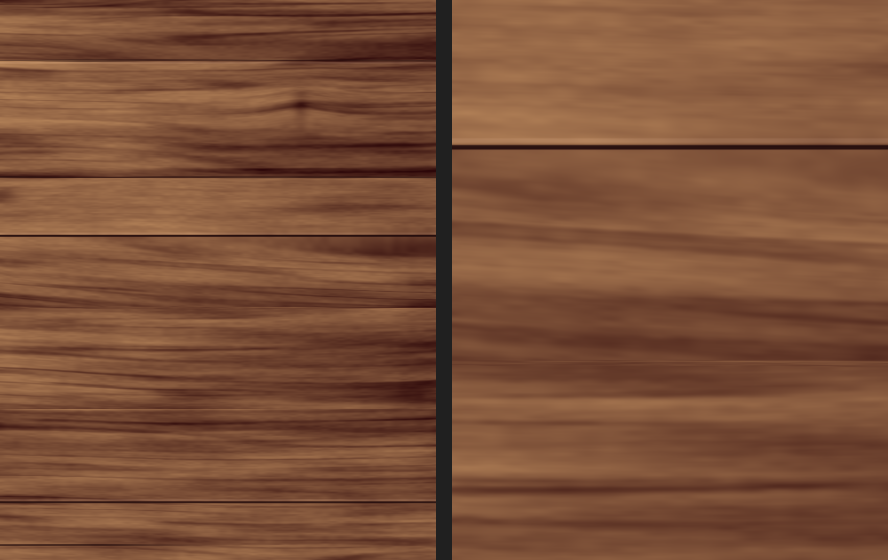
Left: the whole. Right: its middle third, enlarged.
Write a WebGL 1 fragment shader that draws this texture.

```glsl
precision highp float;
// Horizontal walnut planks with streaked grain, dark heartwood bands, seams and small knots.
uniform vec2 u_resolution;

#define DARK_WOOD vec3(0.22, 0.07, 0.06)
#define LIGHT_WOOD vec3(0.67, 0.48, 0.325)
#define SEAM_COLOR vec3(0.12, 0.035, 0.04)
#define BASE_TONE 0.70
#define STREAK_DEPTH 0.85
#define FIBER_DEPTH 0.34
#define LINE_DEPTH 0.30
#define BAND_DEPTH 0.50
#define SEAM_WIDTH 0.0017
#define WAVINESS 0.014

float hash(vec2 p) {
  vec3 q = fract(vec3(p.xyx) * 0.1031);
  q += dot(q, q.yzx + 33.33);
  return fract((q.x + q.y) * q.z);
}

float noise(vec2 p) {
  vec2 i = floor(p), f = fract(p);
  f = f * f * (3.0 - 2.0 * f);
  return mix(mix(hash(i), hash(i + vec2(1.0, 0.0)), f.x),
             mix(hash(i + vec2(0.0, 1.0)), hash(i + vec2(1.0, 1.0)), f.x), f.y);
}

float fbm(vec2 p) {
  float sum = 0.0, gain = 0.5;
  for (int i = 0; i < 4; i++) {
    sum += gain * noise(p);
    p = p * 2.03 + 17.3;
    gain *= 0.5;
  }
  return sum / 0.9375;
}

// Soft-topped band with a crisp lower edge, measured downward.
float band(float y, float top, float bottom, float fade) {
  return smoothstep(top - fade, top + fade, y) * (1.0 - smoothstep(bottom - 0.003, bottom + 0.002, y));
}

// Elliptical smudge with a gaussian falloff.
float spot(vec2 p, vec2 center, vec2 radius) {
  vec2 d = (p - center) / radius;
  return exp(-dot(d, d));
}

// Thin contour lines through stretched noise.
float grainLines(vec2 p, float width) {
  return 1.0 - smoothstep(0.0, width, abs(noise(p) - 0.5));
}

// Thin groove, widened to at least about one pixel.
float seam(float y, float at) {
  float pixel = 1.0 / u_resolution.y;
  float w = max(SEAM_WIDTH, 0.7 * pixel);
  return 1.0 - smoothstep(w * 0.4, w + 0.6 * pixel, abs(y - at));
}

void main() {
  // x runs 0..1 across, y runs 0..1 downward.
  vec2 p = gl_FragCoord.xy / u_resolution;
  p.y = 1.0 - p.y;
  float plank = step(0.108, p.y) + step(0.317, p.y) + step(0.421, p.y) + step(0.73, p.y) + step(0.897, p.y);
  vec2 shift = vec2(plank * 13.7, plank * 41.3);

  // Grain flow: slow waves, sloping fibers and bending around the knot.
  float knot = spot(p, vec2(0.69, 0.19), vec2(0.016, 0.028));
  float flow = p.y + WAVINESS * (noise(vec2(p.x * 2.2, p.y * 9.0) + shift) - 0.5);
  flow -= 0.045 * p.x * band(p.y, 0.43, 0.55, 0.03);
  flow += 0.020 * (p.x - 0.5) * (p.x - 0.5);
  flow += 0.012 * spot(p, vec2(0.69, 0.18), vec2(0.09, 0.05));
  vec2 g = vec2(p.x, flow);

  // Streaks from broad to fine.
  float calm = band(p.y, 0.317, 0.421, 0.002);
  float broad = fbm(g * vec2(1.3, 22.0) + shift) - 0.5;
  float fiber = fbm(g * vec2(5.0, 115.0) + shift) - 0.5;
  float pores = noise(g * vec2(55.0, 330.0)) - 0.5;
  float mottle = fbm(p * vec2(9.0, 18.0) + shift) - 0.5;
  float tone = BASE_TONE + STREAK_DEPTH * broad * (1.0 - 0.5 * calm);
  tone += FIBER_DEPTH * fiber + 0.09 * pores + 0.18 * mottle + 0.09 * calm;

  // Dark growth lines that fade in and out along their length.
  float broken = smoothstep(0.3, 0.65, noise(g * vec2(4.0, 45.0) + 7.0));
  float lines = grainLines(g * vec2(1.3, 43.0) + shift, 0.15) * broken;
  lines += 0.5 * grainLines(g * vec2(2.2, 82.0) + shift, 0.2);
  tone -= LINE_DEPTH * lines * (1.0 - 0.75 * calm);

  // Heartwood bands with ragged upper edges.
  float ragged = p.y + 0.012 * (fbm(g * vec2(3.0, 60.0)) - 0.5);
  float heart = band(ragged, 0.068, 0.108, 0.012) * (0.8 + 0.3 * p.x);
  heart += 0.85 * band(ragged, 0.304, 0.318, 0.004);
  heart += 0.75 * band(ragged, 0.732, 0.772, 0.004) * (1.0 - 0.45 * p.x);
  heart += 0.4 * band(ragged, 0.505, 0.55, 0.015);
  heart += 0.6 * band(ragged, 0.958, 0.974, 0.004) * smoothstep(0.1, 0.8, p.x);
  heart += 0.4 * band(ragged, 0.020, 0.031, 0.004);
  tone -= BAND_DEPTH * heart * (0.85 + 0.6 * fiber);

  // Pale sapwood, knot, corner burl and smoky blotches.
  tone += 0.13 * band(p.y, 0.575, 0.70, 0.03) * (1.0 - p.x);
  tone += 0.10 * band(p.y, 0.109, 0.23, 0.002) * (1.0 - p.x);
  tone -= 0.30 * knot * (0.7 + 2.0 * abs(mottle));
  tone -= 0.42 * spot(p, vec2(0.0, 0.349), vec2(0.045, 0.013));
  tone -= 0.25 * spot(p, vec2(0.82, 0.367), vec2(0.17, 0.018)) * (1.0 + 2.0 * mottle);
  tone -= 0.38 * spot(p, vec2(1.0, 0.443), vec2(0.16, 0.018));

  // Gentle falloff toward the right side and the top.
  tone -= 0.11 * smoothstep(0.35, 1.0, p.x) + 0.10 * (1.0 - smoothstep(0.0, 0.12, p.y));
  vec3 color = mix(DARK_WOOD, LIGHT_WOOD, clamp(tone, -0.1, 1.08));

  // Plank joints, each with its own strength, and a lit lip on the clean ones.
  float wobble = p.y + 0.002 * (noise(vec2(p.x * 5.0, plank)) - 0.5);
  float joints = seam(p.y, 0.421) + 0.9 * seam(p.y, 0.897);
  joints += 0.5 * seam(wobble, 0.108) + 0.55 * seam(wobble, 0.317);
  joints += 0.7 * seam(wobble, 0.973) * (1.0 - smoothstep(0.2, 0.5, p.x));
  color += 0.05 * (seam(p.y, 0.417) + seam(p.y, 0.893) + seam(p.y, 0.112));
  color = mix(color, SEAM_COLOR, clamp(joints, 0.0, 1.0) * 0.9);
  gl_FragColor = vec4(color, 1.0);
}
```
